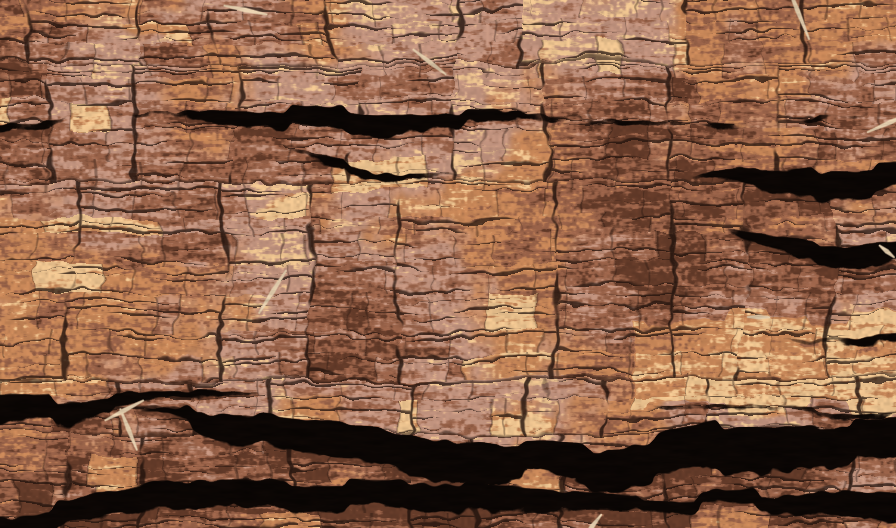
Write a Shadertoy shader that draws this texture.

```glsl
const vec3 VOID_BLACK = vec3(0.04, 0.022, 0.015);
const vec3 DARK_BROWN = vec3(0.39, 0.23, 0.16);
const vec3 RED_BROWN = vec3(0.60, 0.385, 0.285);
const vec3 DUSTY_PINK = vec3(0.75, 0.57, 0.49);
const vec3 WARM_TAN = vec3(0.77, 0.52, 0.34);
const vec3 PALE_WOOD = vec3(0.91, 0.75, 0.55);
const vec3 STRAW = vec3(0.91, 0.82, 0.69);

const vec2 BLOCK_SIZE = vec2(0.21, 0.25);
const vec2 TILE_SIZE = vec2(0.09, 0.052);
const float GRAIN_GAP = 0.021;
const float CELL_JITTER = 0.75;
const float CREVICE_ROWS = 7.0;
const float CREVICE_OPENING = 0.12;
const int SPLINTERS = 10;

float hash(vec2 p) {
    vec3 q = fract(p.xyx * 0.1031);
    q += dot(q, q.yzx + 33.33);
    return fract((q.x + q.y) * q.z);
}

float noise(vec2 p) {
    vec2 i = floor(p), f = fract(p);
    f = f * f * (3.0 - 2.0 * f);
    return mix(mix(hash(i), hash(i + vec2(1, 0)), f.x),
               mix(hash(i + vec2(0, 1)), hash(i + vec2(1, 1)), f.x), f.y);
}

float fbm(vec2 p) {
    float sum = 0.0, gain = 0.52;
    for (int i = 0; i < 5; i++) {
        sum += gain * noise(p);
        p = p * 2.03 + 17.3;
        gain *= 0.5;
    }
    return sum;
}

// 1 inside the edge, 0 outside
float inside(float d, float blur) { return 1.0 - smoothstep(-blur, blur, d); }

// Flat treads joined by short risers
float treads(float x, float seed) {
    float i = floor(x);
    return mix(hash(vec2(i, seed)), hash(vec2(i + 1.0, seed)), smoothstep(0.82, 1.0, x - i));
}

// Irregular intervals: index, distance to lower and upper end
vec3 interval(float u, float seed) {
    float i = floor(u);
    if (u < i + CELL_JITTER * hash(vec2(i, seed))) i -= 1.0;
    float lo = i + CELL_JITTER * hash(vec2(i, seed));
    float hi = i + 1.0 + CELL_JITTER * hash(vec2(i + 1.0, seed));
    return vec3(i, u - lo, hi - u);
}

// Broken blocks: random value, distance to side, to bottom, to top
vec4 blocks(vec2 p, vec2 size, float seed) {
    vec3 row = interval(p.y / size.y, seed);
    vec3 col = interval(p.x / size.x + 5.0 * hash(vec2(row.x, seed + 3.0)), row.x + seed * 9.0);
    return vec4(hash(vec2(col.x, row.x + seed * 31.0)),
                min(col.y, col.z) * size.x, row.yz * size.y);
}

// Crevice under an overhang: dark opening, lit rim, shade below
vec3 crevice(vec2 p, float top, float opening, float px) {
    float depth = top - p.y;
    float gape = smoothstep(0.0, 0.012, opening);
    float hole = inside(-depth, px) * inside(depth - opening, px * 1.3) * gape;
    float rim = inside(abs(depth + 0.008) - 0.004, 0.005) * gape;
    float shade = step(0.0, depth) * inside(depth - opening - 0.012, 0.022) * gape;
    return vec3(hole, rim, shade);
}

void mainImage(out vec4 fragColor, in vec2 fragCoord) {
    float px = 1.0 / iResolution.y;
    float aspect = iResolution.x * px;
    vec2 p = fragCoord * px;
    vec2 bend = vec2(fbm(p * 6.0), fbm(p * 6.0 + 31.0)) - 0.5;
    float chips = noise(p * vec2(45.0, 70.0)) - 0.5;
    vec2 w = p + vec2(0.06, 0.04) * bend + 0.009 * chips;

    // Blocks, tiles and fibres set the tone
    vec4 block = blocks(w, BLOCK_SIZE, 1.0);
    vec4 tile = blocks(w, TILE_SIZE, 2.0);
    float fibre = fbm(p * vec2(28.0, 130.0));
    float grit = noise(p * 170.0) - 0.5;
    float broad = fbm(p * 3.2 + 9.0);
    float tone = 0.56 + 0.5 * (broad - 0.5) + 0.22 * (block.x - 0.5) + 0.2 * (tile.x - 0.5)
               + 0.55 * (fibre - 0.5) + 0.16 * grit;
    tone -= 0.14 * inside(p.y - 0.15, 0.08) + 0.07 * abs(p.x / aspect - 0.5);
    tone += 0.1 * inside(block.w - 0.008, 0.008);

    // Fresh pale wood on the right, and scattered chips
    vec2 fromPatch = abs(w - vec2(aspect * 0.86, 0.31)) - vec2(aspect * 0.155, 0.085);
    float ragged = 0.035 * (treads(p.x * 13.0, 4.0) - 0.5);
    float pale = inside(max(fromPatch.x, fromPatch.y + ragged), 0.004);
    pale = max(pale, step(0.9, tile.x) * smoothstep(0.45, 0.6, noise(p * 7.0 + 3.0)) * 0.7);
    tone += 0.27 * pale;

    // Broken grain lines with a lit lip
    vec3 grain = interval((w.y + 0.012 * block.x + 0.01 * noise(p * vec2(5.0, 3.0))) / GRAIN_GAP, 6.0);
    float reach = noise(vec2(p.x * 11.0 + 40.0 * block.x, grain.x * 3.7));
    float grainWidth = 0.0055 * smoothstep(0.3, 0.9, reach);
    float lines = inside(grain.y * GRAIN_GAP - grainWidth, px) * smoothstep(0.3, 0.5, reach);
    tone += 0.1 * inside(grain.z * GRAIN_GAP - 0.004, 0.003) * reach;

    // Upright seams between blocks
    float wear = noise(p * vec2(9.0, 22.0));
    float seams = inside(block.y - 0.006 * wear, px * 1.2) * smoothstep(0.2, 0.5, wear);
    seams = max(seams, 0.45 * inside(tile.y - 0.003 * wear, px));
    seams = max(seams, 0.7 * inside(block.z - 0.006 * wear, px * 1.5));

    // Crevices in rows, then the long one near the foot
    vec3 gap = vec3(0.0);
    for (float k = 0.0; k < CREVICE_ROWS; k++) {
        float top = (k + 0.3 + 0.5 * hash(vec2(k, 8.0))) / CREVICE_ROWS
                  + 0.07 * (noise(vec2(p.x * 2.5, k * 5.0)) - 0.5)
                  + 0.022 * treads(p.x * 9.0, k) + 0.008 * chips;
        float opening = CREVICE_OPENING * (noise(vec2(p.x * 2.3 + k * 3.1, k * 7.0 + 2.0)) - 0.52)
                      + 0.02 * (fbm(p * 22.0) - 0.5);
        gap = max(gap, crevice(p, top, opening, px));
    }
    float along = p.x / aspect;
    float longTop = 0.21 - 0.07 * smoothstep(0.2, 0.6, along) + 0.05 * smoothstep(0.65, 0.85, along)
                  + 0.025 * treads(p.x * 8.0, 21.0) + 0.01 * chips;
    float longOpening = smoothstep(0.14, 0.3, along) * (0.04 + 0.045 * along)
                      + 0.07 * (fbm(p * 9.0) - 0.5) * smoothstep(0.1, 0.25, along);
    gap = max(gap, crevice(p, longTop, longOpening, px));
    tone += 0.12 * gap.y - 0.2 * gap.z;

    // Tone to colour
    float warmth = smoothstep(0.47, 0.61, fbm(p * 5.0 + 50.0) + 0.12 * (tile.x - 0.5) + 0.4 * pale);
    vec3 color = mix(DARK_BROWN, RED_BROWN, smoothstep(0.28, 0.44, tone));
    color = mix(color, mix(DUSTY_PINK, WARM_TAN, warmth), smoothstep(0.46, 0.62, tone));
    color = mix(color, PALE_WOOD, smoothstep(0.7, 0.86, tone));
    color *= 1.0 + 0.14 * grit;
    color = mix(color, VOID_BLACK * 3.0, max(lines * 0.72, seams * 0.8));
    color = mix(color, VOID_BLACK * (0.6 + 0.9 * fibre), gap.x);

    // Loose straw splinters
    for (int i = 0; i < SPLINTERS; i++) {
        float id = float(i);
        vec2 q = p - vec2(aspect * hash(vec2(id, 61.0)), hash(vec2(id, 62.0)));
        float angle = 2.4 * (hash(vec2(id, 63.0)) - 0.5);
        float size = mix(0.015, 0.06, hash(vec2(id, 64.0)));
        q = vec2(q.x * cos(angle) + q.y * sin(angle), q.y * cos(angle) - q.x * sin(angle));
        float d = length(vec2(max(abs(q.x) - size, 0.0), q.y)) - 0.0045 * (1.0 - 0.6 * abs(q.x) / size);
        color = mix(color, STRAW * (0.8 + 0.3 * fibre), inside(d, px));
    }
    fragColor = vec4(color, 1.0);
}
```
